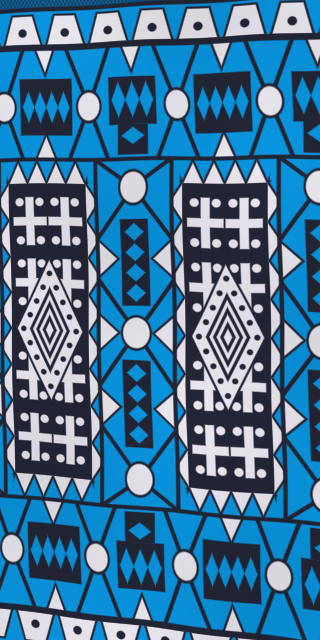
A WebGL 1 fragment shader for this pattern:

```glsl
precision highp float;
// Printed cloth: tall dark panels with crosses and a nested lozenge alternate
// with blue columns of ellipses and diamonds, between toothed borders.
// One cell is folded by mirror symmetry, then painted with distance functions.
uniform vec2 u_resolution;

const vec2  CANVAS = vec2(384.0, 768.0);   // design units across the canvas
const vec2  CENTRE = vec2(60.0, 396.0);    // middle of the first panel
const float PERIOD = 202.0;                // panel to panel
const float PERSPECTIVE = 0.00025;         // growth towards the right
const float LEAN = 0.02;                   // sideways lean of the verticals
const float TILT = 0.04;                   // drop of the horizontals
const float LINE = 2.3;                    // half width of drawn lines
const float PANEL_W = 46.0;                // half sizes of panel and frame
const float PANEL_H = 175.0;
const float FRAME_W = 58.0;
const float FRAME_H = 204.0;
const float ROW_Y = 267.0;                 // middle of the ellipse row
const float BORDER_Y = 337.0;
const float SELVEDGE_Y = 384.0;
const float SIDE_STEP = 87.5;              // spacing of the side triangles
const vec3 BLUE  = vec3(0.03, 0.56, 0.84);
const vec3 INK   = vec3(0.13, 0.14, 0.20);
const vec3 WHITE = vec3(0.88, 0.87, 0.90);
const vec3 TEAL  = vec3(0.07, 0.37, 0.56);

float soft;  // edge softness in design units

void paint(inout vec3 c, vec3 ink, float d) {
  c = mix(c, ink, smoothstep(soft, -soft, d));
}
void outlined(inout vec3 c, float d) {
  paint(c, INK, d - 2.5);
  paint(c, WHITE, d);
}
float box(vec2 p, vec2 h) {
  vec2 e = abs(p) - h;
  return max(e.x, e.y);
}
float lozenge(vec2 p, vec2 h) {
  return (dot(abs(p), 1.0 / h) - 1.0) / length(1.0 / h);
}
float ellipse(vec2 p, vec2 r) {
  return (length(p / r) - 1.0) * min(r.x, r.y);
}
// Triangle standing on y = 0 with its apex at (0, h).
float tooth(vec2 p, float halfBase, float h) {
  float side = dot(vec2(abs(p.x) - halfBase, p.y), normalize(vec2(h, halfBase)));
  return max(side, -p.y);
}
float segment(vec2 p, vec2 a, vec2 b) {
  vec2 e = b - a;
  return length(p - a - e * clamp(dot(p - a, e) / dot(e, e), 0.0, 1.0)) - LINE;
}

// Ellipse row: crossing lines, two kinds of diamond block, small triangles.
void paintRow(inout vec3 c, float a, float b, float v) {
  vec2 e = vec2(a - PERIOD * 0.25, v - ROW_Y);
  float cross2 = (abs(e.x) - 0.36 * abs(e.y)) * 0.94;
  paint(c, INK, abs(cross2) - LINE);
  outlined(c, ellipse(e, vec2(12.5, 16.5)));
  paint(c, INK, box(vec2(a, e.y), vec2(31.0, 34.0)));
  paint(c, BLUE, max(lozenge(vec2(mod(a, 14.0) - 7.0, e.y), vec2(7.0, 19.0)), a - 28.0));
  paint(c, INK, min(box(vec2(b, v - 272.0), vec2(27.0, 28.0)),
                    box(vec2(b, v - 227.0), vec2(17.0, 18.0))));
  float slot = b - 16.0 * floor(b / 16.0 + 0.5);
  paint(c, BLUE, max(lozenge(vec2(slot, v - 273.0), vec2(8.0, 21.0)), b - 24.0));
  paint(c, BLUE, lozenge(vec2(b, v - 231.0), vec2(13.0, 10.0)));
  outlined(c, tooth(vec2(min(a, b), BORDER_Y - v), 10.0, 28.0));
  outlined(c, tooth(vec2(a, v - FRAME_H), 11.0, 27.0));
}

// Blue column: lines fanning from the ellipses, and bars of four diamonds.
void paintColumn(inout vec3 c, float b, float v) {
  vec2 p = vec2(b, v);
  float edge = PERIOD * 0.5 - FRAME_W;
  float fan = min(segment(p, vec2(0.0), vec2(edge, 63.0)),
              min(segment(p, vec2(0.0, 171.0), vec2(edge, 110.0)),
                  segment(p, vec2(0.0, 171.0), vec2(edge, FRAME_H))));
  paint(c, INK, fan);
  float along = v - SIDE_STEP * min(floor(v / SIDE_STEP + 0.5), 1.0);
  outlined(c, tooth(vec2(along, edge - b), 21.0, 22.0));
  outlined(c, min(ellipse(p, vec2(15.0, 18.0)),
                  ellipse(p - vec2(0.0, 171.0), vec2(14.5, 18.0))));
  vec2 bar = p - vec2(0.0, 83.0);
  paint(c, INK, box(bar, vec2(16.0, 51.0)));
  vec2 gem = vec2(b, mod(bar.y, 24.0) - 12.0);
  paint(c, BLUE, max(lozenge(gem, vec2(11.0, 10.5)), abs(bar.y) - 48.0));
}

// Dark panel: fringe of teeth, dotted crosses, nested lozenge.
void paintPanel(inout vec3 c, float a, float v) {
  float sideTeeth = tooth(vec2(mod(v, 43.75) - 21.875, a - PANEL_W), 21.0, 13.0);
  float endTeeth = tooth(vec2(mod(a, 23.0) - 11.5, v - PANEL_H), 10.5, 24.0);
  outlined(c, min(max(sideTeeth, v - PANEL_H), max(endTeeth, a - PANEL_W)));
  paint(c, INK, box(vec2(a, v), vec2(PANEL_W, PANEL_H)));
  vec2 k = vec2(a - 21.0, v - (v > 93.0 ? 130.0 : 56.0));
  float plus = min(box(k, vec2(20.0, 5.2)), box(k, vec2(5.0, 29.0)));
  paint(c, WHITE, min(plus, length(abs(k) - vec2(12.0, 23.0)) - 5.0));
  vec2 size = vec2(39.0, 83.0);
  vec2 p = vec2(a, v);
  outlined(c, lozenge(p, size));
  for (int i = 0; i < 5; i++) {
    float s = float(i) * 0.25;
    paint(c, INK, length(p - 0.81 * size * vec2(s, 1.0 - s)) - 3.3);
  }
  for (int i = 0; i < 3; i++) {
    float s = 0.62 - 0.2 * float(i);
    paint(c, INK, lozenge(p, size * s));
    paint(c, WHITE, lozenge(p, size * (s - 0.10)));
  }
}

// Outer border: white trapezoids with a dark dot, then the stitched selvedge.
void paintBorder(inout vec3 c, float a, float v) {
  vec2 p = vec2(mod(a, PERIOD * 0.25) - PERIOD * 0.125, v - BORDER_Y - 5.0);
  outlined(c, max(tooth(p, 21.0, 76.0), p.y - 34.0));
  paint(c, INK, length(p - vec2(0.0, 14.0)) - 5.0);
  paint(c, INK, abs(v - BORDER_Y - 2.0) - 3.0);
  vec3 stitch = TEAL * (0.85 + 0.2 * sin(a * 1.5) * sin(v * 0.9));
  paint(c, stitch, SELVEDGE_Y - v);
  paint(c, INK, abs(v - SELVEDGE_Y) - 2.5);
}

void main() {
  vec2 p = gl_FragCoord.xy / u_resolution * CANVAS;
  p.y = CANVAS.y - p.y;
  soft = 0.5 + 0.5 * CANVAS.x / u_resolution.x;

  // Hang of the cloth: lean, tilt, perspective and a gentle ripple.
  vec2 q = p - CENTRE;
  q -= vec2(LEAN * q.y, TILT * q.x);
  q /= 1.0 + PERSPECTIVE * q.x;
  q += 0.7 * sin(p.yx * vec2(0.031, 0.043) + sin(p * 0.017));

  // Fold into one quarter cell: a from panel axis, b from column axis.
  float a = abs(mod(q.x + PERIOD * 0.5, PERIOD) - PERIOD * 0.5);
  float b = PERIOD * 0.5 - a;
  float v = abs(q.y);

  vec3 c = BLUE;
  if (v > BORDER_Y) {
    paintBorder(c, a, v);
  } else if (v > FRAME_H) {
    paintRow(c, a, b, v);
  } else {
    if (a > FRAME_W) paintColumn(c, b, v);
    else paintPanel(c, a, v);
    paint(c, INK, abs(a - FRAME_W) - LINE);
  }
  paint(c, INK, min(abs(v - FRAME_H), abs(v - BORDER_Y)) - LINE);

  // Soft folds of light over the cloth.
  float folds = sin(p.x * 0.021 + p.y * 0.006) + sin(p.y * 0.018 - p.x * 0.009 + 1.0);
  c *= 1.0 + 0.018 * folds;
  gl_FragColor = vec4(c, 1.0);
}
```
